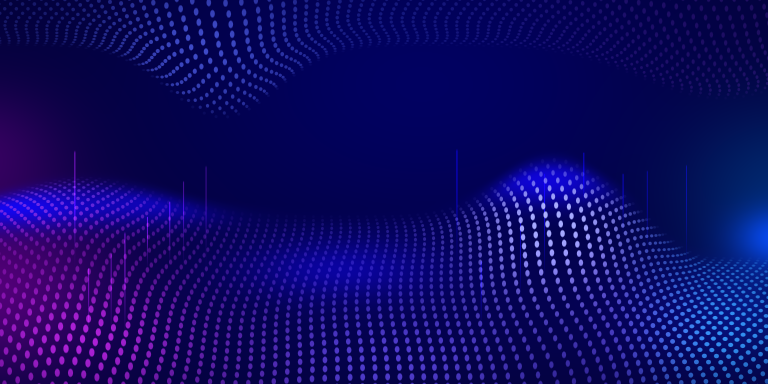
Give the GLSL for this background, as a WebGL 2 fragment shader.

```glsl
#version 300 es
precision highp float;

#define LOWER_ROWS 30
#define UPPER_ROWS 18
#define FAR_SPACING 0.023
#define NEAR_SPACING 0.035
#define COLUMN_BEND 0.012
#define DOT_SIZE 0.165
#define SWELL 0.24
#define STREAKS 8
#define STREAK_WIDTH 0.0022
#define GOLDEN 0.618

uniform vec2 u_resolution;
out vec4 fragColor;

const vec3 NAVY = vec3(0.012, 0.006, 0.23);
const vec3 INDIGO = vec3(0.004, 0.004, 0.38);
const vec3 BLUE = vec3(0.07, 0.02, 0.96);
const vec3 PURPLE = vec3(0.34, 0.0, 0.47);
const vec3 TEAL = vec3(0.0, 0.18, 0.46);
const vec3 AZURE = vec3(0.03, 0.30, 0.98);
const vec3 MAGENTA = vec3(0.70, 0.13, 0.86);
const vec3 VIOLET = vec3(0.40, 0.30, 0.96);
const vec3 PALE = vec3(0.66, 0.68, 1.0);
const vec3 CYAN = vec3(0.20, 0.58, 0.96);

float bump(float x, float center, float width) {
    float t = (x - center) / width;
    return exp(-t * t);
}

float blob(vec2 p, vec2 center, vec2 radius) {
    vec2 q = (p - center) / radius;
    return exp(-dot(q, q));
}

// Far edges of the two sheets
float hill(float x) {
    return 0.15 * bump(x, 1.44, 0.19);
}

float lowerBase(float x) {
    return 0.44 + 0.10 * bump(x, 0.22, 0.27) - 0.11 * smoothstep(1.6, 1.85, x);
}

float upperTrough(float x) {
    return 0.88 - 0.19 * bump(x, 0.58, 0.20) - 0.14 * bump(x, 1.88, 0.30);
}

// Height of a row; depth runs from 0 at the far edge to 1 near the viewer
float rowHeight(float x, float depth, bool upper) {
    float curve = mix(depth, depth * depth, 0.55);
    if (upper) return mix(upperTrough(x), 1.07, curve);
    float nearEdge = -0.10 + 0.08 * bump(x, 0.16, 0.24) + 0.08 * bump(x, 1.85, 0.28);
    float wave = 0.04 * bump(x, 0.17, 0.20) - 0.045 * bump(x, 0.55, 0.22);
    return mix(lowerBase(x), nearEdge, curve) + 4.0 * depth * (1.0 - depth) * wave
        + hill(x) * (1.0 - smoothstep(-0.1, 0.6, depth)) * 1.06;
}

// Column coordinate, stretched where the sheet swells toward the viewer
float columnCoord(float x, bool upper) {
    float center = upper ? 0.55 : 1.44;
    return x - SWELL * (x - center) * bump(x, center, 0.22);
}

float dotLight(vec2 p, bool upper) {
    if (upper) return 0.20 + 0.50 * blob(p, vec2(0.53, 0.88), vec2(0.26, 0.20));
    return 0.25 + 0.72 * blob(p, vec2(1.44, 0.40), vec2(0.21, 0.18))
        + 0.58 * blob(p, vec2(0.20, 0.12), vec2(0.28, 0.16))
        + 0.62 * blob(p, vec2(1.87, 0.15), vec2(0.26, 0.16))
        + 0.42 * blob(p, vec2(1.0, 0.06), vec2(0.45, 0.17))
        + 0.40 * blob(p, vec2(0.1, 0.46), vec2(0.30, 0.07));
}

vec3 dotColor(vec2 p, bool upper) {
    if (upper) return mix(vec3(0.30, 0.36, 0.90), vec3(0.46, 0.20, 0.78), smoothstep(1.0, 1.8, p.x));
    vec3 color = mix(MAGENTA, VIOLET, smoothstep(0.25, 0.95, p.x));
    color = mix(color, VIOLET, 0.7 * blob(p, vec2(0.2, 0.52), vec2(0.5, 0.10)));
    color = mix(color, PALE, blob(p, vec2(1.44, 0.44), vec2(0.25, 0.22)));
    return mix(color, CYAN, smoothstep(1.55, 1.9, p.x));
}

// Coverage of the dots of one sheet, nearest column in each row
float dotSheet(vec2 p, bool upper, float pixel) {
    int rows = upper ? UPPER_ROWS : LOWER_ROWS;
    float rowStep = 1.0 / float(rows);
    float light = dotLight(p, upper);
    float column = columnCoord(p.x, upper);
    float squeeze = (columnCoord(p.x + 0.002, upper) - column) / 0.002;
    float cover = 0.0;
    for (int i = 0; i < rows; i++) {
        float depth = (float(i) + 0.5) * rowStep;
        float spacing = mix(FAR_SPACING, NEAR_SPACING, depth);
        float shift = 1.0 + COLUMN_BEND * sin(9.0 * depth);
        float nearest = shift + spacing * round((column - shift) / spacing);
        float x = p.x - (column - nearest) / squeeze;
        float y = rowHeight(x, depth, upper);
        float gap = abs(rowHeight(x, depth + rowStep, upper) - y);
        float width = spacing * DOT_SIZE * (0.75 + 0.6 * light);
        vec2 radius = vec2(width, clamp(gap * 0.36, width * 0.45, width * 1.6));
        float dist = (length((p - vec2(x, y)) / radius) - 1.0) * min(radius.x, radius.y);
        float fade = smoothstep(-0.02, 0.16, depth);
        cover = max(cover, fade * clamp(0.5 - dist / pixel, 0.0, 1.0));
    }
    return cover * min(light * 1.15, 1.0);
}

vec3 backdrop(vec2 p) {
    vec3 color = mix(NAVY, INDIGO, blob(p, vec2(1.10, 0.78), vec2(0.68, 0.44)));
    color = mix(color, PURPLE, 0.58 * blob(p, vec2(-0.06, 0.60), vec2(0.22, 0.17)));
    color = mix(color, TEAL, 0.85 * blob(p, vec2(2.04, 0.50), vec2(0.26, 0.22)));
    color = mix(color, PURPLE, 0.95 * blob(p, vec2(-0.02, 0.25), vec2(0.29, 0.22)));
    // Light on the lower sheet, cut softly at its crest
    float below = smoothstep(-0.03, 0.04, lowerBase(p.x) + hill(p.x) - p.y);
    float glow = 0.82 * blob(p, vec2(1.42, 0.53), vec2(0.19, 0.065))
        + 0.95 * blob(p, vec2(0.02, 0.46), vec2(0.24, 0.055))
        + 0.55 * blob(p, vec2(0.42, 0.47), vec2(0.20, 0.055))
        + 0.44 * blob(p, vec2(0.88, 0.30), vec2(0.24, 0.075))
        + 0.10 * blob(p, vec2(1.0, 0.20), vec2(0.80, 0.22))
        + 0.16 * blob(p, vec2(1.80, 0.18), vec2(0.25, 0.14));
    color = mix(color, BLUE, min(glow, 1.0) * below);
    color = mix(color, AZURE, 0.95 * blob(p, vec2(2.03, 0.38), vec2(0.11, 0.075)));
    return mix(color, AZURE, 0.24 * blob(p, vec2(1.95, 0.20), vec2(0.18, 0.15)));
}

// Thin vertical streaks, brightest at the top and fading downward
vec3 streaks(vec2 p, float pixel) {
    vec3 color = vec3(0.0);
    for (int i = 0; i < 2 * STREAKS; i++) {
        bool right = i >= STREAKS;
        float k = float(i % STREAKS);
        float x = (right ? 1.19 : 0.195) + (right ? 0.70 : 0.40) * fract(k * GOLDEN);
        float top = 0.61 - 0.36 * fract(k * 0.37);
        if (right) top += 0.18 * bump(x, 1.48, 0.15);
        float len = mix(0.32, 0.13, fract(k * 0.73));
        float along = (top - p.y) / len;
        float fade = smoothstep(0.0, 0.03, along) * (1.0 - smoothstep(0.25, 1.0, along));
        float line = clamp(0.5 + (0.5 * STREAK_WIDTH - abs(p.x - x)) / pixel, 0.0, 1.0);
        color += (right ? BLUE * 0.65 : MAGENTA * 0.7) * line * fade * mix(1.0, 0.5, fract(k * 0.29));
    }
    return color;
}

void main() {
    float pixel = 1.0 / u_resolution.y;
    vec2 p = gl_FragCoord.xy * pixel;
    vec3 color = backdrop(p);
    color = mix(color, dotColor(p, true), dotSheet(p, true, pixel));
    color = mix(color, dotColor(p, false), dotSheet(p, false, pixel));
    color += streaks(p, pixel);
    fragColor = vec4(min(color, 1.0), 1.0);
}
```
